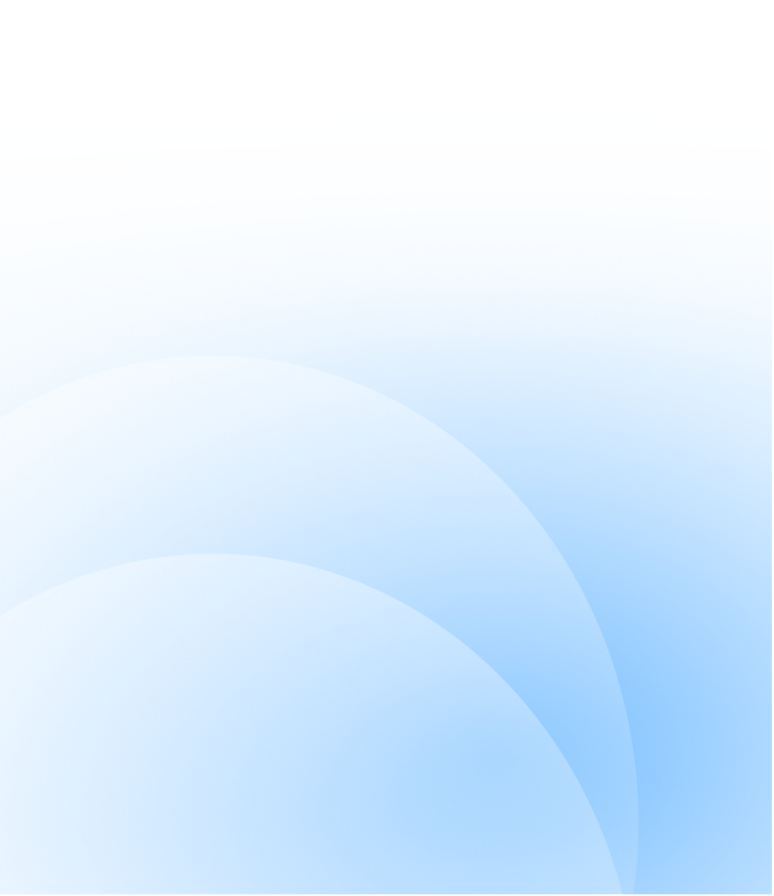
This background is drawn by a WebGL 1 fragment shader. Its source:

```glsl
precision highp float;
// A soft blue glow on white, crossed by two large translucent arches.
// The glow is an elliptical cone with a rounded tail; each arch is an ellipse
// of white haze, densest at its crest. Lengths are in canvas heights.

uniform vec2 u_resolution;

const vec3 WHITE = vec3(1.0);
const vec3 BLUE = vec3(0.45, 0.738, 1.0);

const vec2 GLOW_CENTER = vec2(0.553, 0.160);
const vec2 GLOW_RADII = vec2(0.677, 0.500);
const float GLOW_TAIL = 0.3;

const vec2 ARCH_CENTER = vec2(0.2375, 0.082);
const vec2 ARCH_RADII = vec2(0.475, 0.521);
const float ARCH_DROP = 0.221;

const vec2 MARGIN = vec2(0.0025, 0.0018);

const float GRAIN_CELLS = 512.0;
const float GRAIN_AMOUNT = 0.005;

// Random value from 0 to 1 for a grid cell
float hash(vec2 cell) {
  vec3 q = fract(vec3(cell.xyx) * 0.1031);
  q += dot(q, q.yzx + 33.33);
  return fract((q.x + q.y) * q.z);
}

// max(x, 0) with its corner rounded over the given width
float softRamp(float x, float width) {
  return 0.5 * (x + sqrt(x * x + width * width));
}

// Glow strength, falling almost linearly from the center to a soft rim
float glow(vec2 p, vec2 center, vec2 radii, float tail) {
  float d = length((p - center) / radii);
  return min(softRamp(1.0 - d, tail), 1.0);
}

// Opacity of the white haze inside one arch
float archHaze(vec2 p, vec2 center, vec2 radii, float pixel) {
  vec2 q = (p - center) / radii;
  float edge = (length(q) - 1.0) * min(radii.x, radii.y);
  float inside = 1.0 - smoothstep(-pixel, pixel, edge);
  return inside * mix(0.14, 0.38, clamp(q.y, 0.0, 1.0));
}

// Coverage of the thin white margin along the right and bottom sides
float marginCover(vec2 p, float width, vec2 margin, float pixel) {
  float depth = max(p.x - width + margin.x, margin.y - p.y);
  return smoothstep(-0.5 * pixel, 0.5 * pixel, depth);
}

void main() {
  float pixel = 1.0 / u_resolution.y;
  vec2 p = gl_FragCoord.xy * pixel;

  // Glow, cleared to pure white near the top
  float clearing = 1.0 - smoothstep(0.55, 0.93, p.y);
  float strength = clearing * glow(p, GLOW_CENTER, GLOW_RADII, GLOW_TAIL);
  vec3 color = mix(WHITE, BLUE, strength);

  // Arches, each one lower than the last
  for (int i = 0; i < 2; i++) {
    vec2 center = ARCH_CENTER - vec2(0.0, ARCH_DROP * float(i));
    color = mix(color, WHITE, archHaze(p, center, ARCH_RADII, pixel));
  }

  // Faint grain, which breaks up banding in the tinted part
  float grain = hash(floor(p * GRAIN_CELLS)) - 0.5;
  color += GRAIN_AMOUNT * grain * smoothstep(0.0, 0.1, strength);

  // White margin
  float width = u_resolution.x * pixel;
  color = mix(color, WHITE, marginCover(p, width, MARGIN, pixel));

  gl_FragColor = vec4(color, 1.0);
}
```
